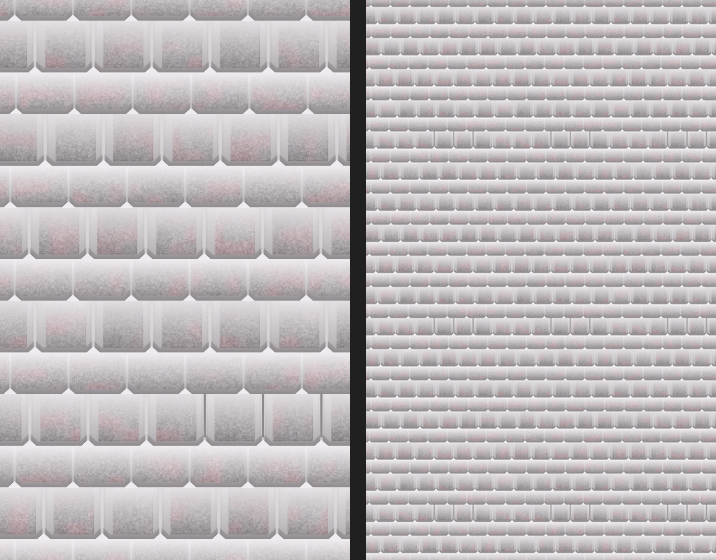
Left, the tile; right, the same tile 3 across and 3 down.
Write a WebGL 2 fragment shader that draws this pattern.

```glsl
#version 300 es
precision highp float;
// Frosted roof shingles: six pairs of tall and short courses, six tiles across.
// Each tile has clipped lower corners, a grey rim and a shaded, grainy panel;
// the layout is in units of 1/480 width and 1/768 height, and all noise wraps.

uniform vec2 u_resolution;
out vec4 fragColor;

const vec2 CANVAS = vec2(480.0, 768.0);
const float COLUMNS = 6.0;
const float TILE_WIDTH = 80.0;
const float PAIR_HEIGHT = 128.0;
const float TALL_HEIGHT = 71.0;
const float FIRST_EDGE = 28.0;      // lower edge of the lowest tall course
const float NOTCH = 8.0;            // height of the clipped corners
const float RIM = 7.0;
const float GRAIN = 0.42;
const float BROKEN_ROW = 1.0;       // tall course with open, dark joints
const float BROKEN_FROM = 3.0;      // first open joint in that course
const float TALL_SHIFT[6] = float[6](0.75, 0.51, 0.60, 0.50, 0.775, 0.60);
const float SHORT_SHIFT[6] = float[6](0.25, 0.175, 0.25, 0.175, 0.275, 0.25);
const vec3 SHADE = vec3(0.485, 0.465, 0.475);
const vec3 FROST = vec3(0.935, 0.925, 0.935);
const vec3 RUST = vec3(0.035, -0.025, -0.020);

float hash(vec2 cell) {
  uvec2 c = uvec2(cell);
  uint n = c.x * 1597u + c.y * 51749u + 977u;
  n = (n ^ (n >> 15)) * 739391u;
  n = (n ^ (n >> 13)) * 668265u;
  return float((n ^ (n >> 16)) & 65535u) / 65535.0;
}

// Value noise over a whole number of cells, wrapping at the canvas edges.
float wrapNoise(vec2 uv, vec2 cells) {
  vec2 p = uv * cells;
  vec2 i = floor(p);
  vec2 f = p - i;
  f = f * f * (3.0 - 2.0 * f);
  vec2 a = mod(i, cells);
  vec2 b = mod(i + 1.0, cells);
  return mix(mix(hash(a), hash(vec2(b.x, a.y)), f.x),
             mix(hash(vec2(a.x, b.y)), hash(b), f.x), f.y);
}

float band(float x, float low, float high, float soft) {
  return smoothstep(low - soft, low + soft, x)
       * (1.0 - smoothstep(high - soft, high + soft, x));
}

void main() {
  vec2 uv = gl_FragCoord.xy / u_resolution;
  vec2 pos = uv * CANVAS;
  float aa = max(CANVAS.x / u_resolution.x, CANVAS.y / u_resolution.y);

  // Course and tile coordinates
  float y = mod(pos.y - FIRST_EDGE, CANVAS.y);
  float pair = min(floor(y / PAIR_HEIGHT), 5.0);
  float h = y - pair * PAIR_HEIGHT;
  bool tall = h < TALL_HEIGHT;
  float height = tall ? TALL_HEIGHT : PAIR_HEIGHT - TALL_HEIGHT;
  h -= tall ? 0.0 : TALL_HEIGHT;
  float t = h / height;
  float shift = tall ? TALL_SHIFT[int(pair)] : SHORT_SHIFT[int(pair)];
  float column = pos.x / TILE_WIDTH - shift;
  float x = fract(column) * TILE_WIDTH;
  float joint = min(x, TILE_WIDTH - x);
  vec2 id = vec2(mod(floor(column), COLUMNS), pair * 2.0 + (tall ? 0.0 : 1.0));
  float vary = hash(id + 20.0);

  // Distance to the lower outline with its clipped corners
  float edge = min(h, (h + 0.9 * joint - NOTCH) * 0.743);
  float aboveRim = smoothstep(RIM - aa, RIM + aa, edge);

  // Grain and broad stains
  float grain = 0.6 * wrapNoise(uv, vec2(320.0, 512.0))
              + 0.4 * wrapNoise(uv, vec2(150.0, 300.0)) - 0.5;
  float stain = wrapNoise(uv, vec2(18.0, 36.0));

  // Body, panel and joint tones
  float tone;
  float panel;
  if (tall) {
    float left = 13.0 + 2.0 * vary;
    float right = 68.0 + 2.0 * vary;
    panel = band(x, left, right, aa * 0.7) * smoothstep(RIM - aa, RIM + aa, h);
    float body = mix(0.42, 0.91, pow(t, 0.85));
    float face = mix(0.10, 0.91, pow(t, 0.78)) + 0.08 * (vary - 0.5);
    float fold = band(x, left, left + 14.0 + 20.0 * hash(id + 50.0), 2.0);
    face -= 0.05 * fold * (1.0 - t);
    tone = mix(body, face, panel);
    float lip = band(h, RIM - 0.5, RIM + 1.0, aa * 0.5) * band(x, left, right, aa);
    float side = band(x, right - 1.0, right, aa * 0.5) * aboveRim * (1.0 - t);
    tone -= 0.16 * max(lip, side);
    tone -= 0.05 * band(joint, 2.5, 4.5, aa * 0.6);
    tone = mix(tone, 0.86, 0.65 * (1.0 - smoothstep(1.2, 3.2, joint)));
  } else {
    panel = smoothstep(2.5, 6.0, joint) * aboveRim;
    float body = mix(0.24, 1.0, pow(t, 0.8));
    float face = mix(0.03, 1.0, pow(t, 0.72)) + 0.06 * (vary - 0.5) * (1.0 - t);
    tone = mix(body, face, panel);
    tone -= 0.05 * band(joint, 2.0, 3.5, aa * 0.5) * (1.0 - t);
    tone += 0.13 * (1.0 - smoothstep(0.6, 2.2, joint)) * (1.0 - 0.6 * t);
  }

  // Rim, darker toward the lower edge
  float rimTone = mix(0.16, 0.30, clamp(edge / RIM, 0.0, 1.0));
  float rimMask = (1.0 - aboveRim) * smoothstep(0.5, 3.0, joint);
  tone = mix(tone, rimTone, rimMask);

  // Wear: grain grows toward the lower half, rust collects on panels
  float wear = panel * (1.0 - smoothstep(0.25, 1.0, t));
  tone += GRAIN * grain * (0.10 + 0.75 * wear);
  tone += 0.10 * (stain - 0.5) * panel * (1.0 - t);
  vec3 color = mix(SHADE, FROST, clamp(tone, -0.1, 1.0));
  color += RUST * smoothstep(0.45, 0.85, stain) * wear;

  // Open joints
  float jointId = mod(floor(column + 0.5), COLUMNS);
  bool open = tall && pair == BROKEN_ROW && jointId >= BROKEN_FROM;
  float gap = (1.0 - smoothstep(1.5 - aa * 0.5, 1.5 + aa * 0.5, joint))
            * smoothstep(NOTCH + 3.0, NOTCH + 5.0, h);
  color = mix(color, SHADE + 0.07, open ? gap : 0.0);

  // The frosted course below shows through the notches
  color = mix(FROST, color, smoothstep(0.0, aa, edge));
  fragColor = vec4(color, 1.0);
}
```
